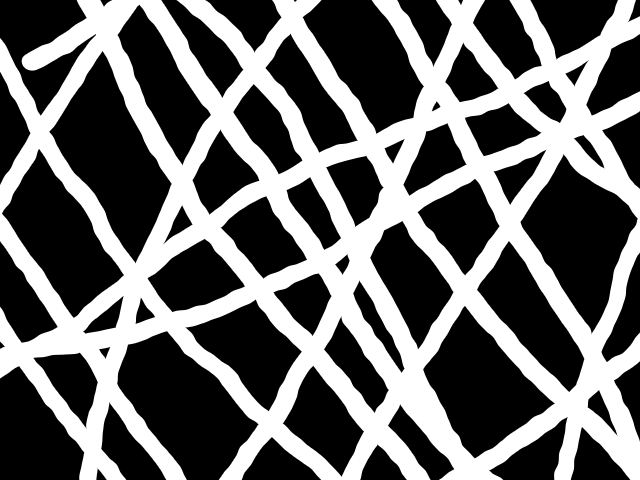
Reproduce this pattern procedurally as a WebGL 2 fragment shader.

```glsl
#version 300 es
precision highp float;
// Crossing white brush strokes with gently bent paths and rough edges on black.

#define HALF_WIDTH 0.0188
#define SPREAD 1.46
#define ANGLE_JITTER 0.34
#define BEND 0.42
#define SWAY 0.022
#define KINK 0.007
#define ROUGHNESS 0.0022
#define SEED 3.0

uniform vec2 u_resolution;
out vec4 fragColor;

const vec3 INK = vec3(1.0);
const vec3 GROUND = vec3(0.0);

float hash(float n) {
    return fract(sin(n * 12.9898 + SEED * 78.233) * 43758.5453);
}

// Smooth one-dimensional value noise in -1..1
float noise(float x, float seed) {
    float cell = floor(x);
    float f = fract(x);
    float a = hash(cell + seed);
    float b = hash(cell + 1.0 + seed);
    return 2.0 * mix(a, b, f * f * (3.0 - 2.0 * f)) - 1.0;
}

// Signed distance to one bent stroke; offset is measured across its direction
float strokeDistance(vec2 p, float angle, float offset, float id) {
    angle += (hash(id + 0.1) - 0.5) * ANGLE_JITTER;
    vec2 along = vec2(cos(angle), sin(angle));
    vec2 q = vec2(dot(p, along), dot(p, vec2(-along.y, along.x)) - offset);

    // Path: a parabola, a slow sway and small hand-drawn kinks
    float bend = (hash(id + 0.2) - 0.5) * BEND;
    float frequency = mix(3.0, 6.0, hash(id + 0.3));
    float phase = 6.2832 * hash(id + 0.4);
    float path = bend * q.x * q.x + SWAY * sin(frequency * q.x + phase);
    path += KINK * noise(q.x * 11.0, id + 40.0);
    float slope = 2.0 * bend * q.x + SWAY * frequency * cos(frequency * q.x + phase);
    float across = (q.y - path) * inversesqrt(1.0 + slope * slope);

    // A few strokes begin inside the canvas with a round cap
    float start = hash(id + 0.5) > 0.87 ? -0.45 * hash(id + 0.6) : -2.0;
    float centreDistance = length(vec2(max(start - q.x, 0.0), across));

    // Each side gets its own rough edge
    float side = across < 0.0 ? 300.0 : 700.0;
    float halfWidth = HALF_WIDTH * mix(0.88, 1.12, hash(id + 0.7));
    halfWidth += ROUGHNESS * noise(q.x * 48.0, id + side);
    return centreDistance - halfWidth;
}

// Nearest stroke in a family that shares a main direction
float familyDistance(vec2 p, float angle, int count, float firstId) {
    float nearest = 10.0;
    for (int i = 0; i < count; i++) {
        float id = firstId + float(i) * 7.31;
        float place = float(i) + 0.5 + 0.9 * (hash(id) - 0.5);
        float offset = SPREAD * (place / float(count) - 0.5);
        nearest = min(nearest, strokeDistance(p, angle, offset, id));
    }
    return nearest;
}

void main() {
    vec2 p = (gl_FragCoord.xy - 0.5 * u_resolution) / u_resolution.y;

    // Falling diagonals, shallow rising strokes and steep rising strokes
    float d = familyDistance(p, radians(-54.0), 10, 11.0);
    d = min(d, familyDistance(p, radians(32.0), 4, 113.0));
    d = min(d, familyDistance(p, radians(66.0), 5, 217.0));

    // Edge smoothed over one pixel
    float coverage = clamp(0.5 - d * u_resolution.y, 0.0, 1.0);
    fragColor = vec4(mix(GROUND, INK, coverage), 1.0);
}
```
